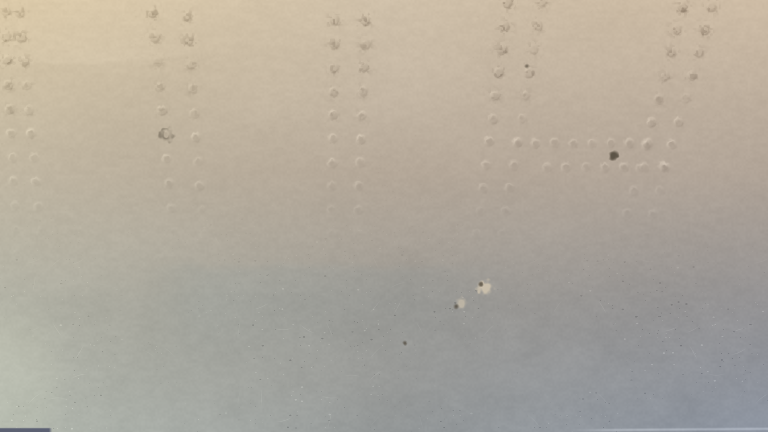
Write a Shadertoy shader that draws this texture.

```glsl
// Tones of the sheet: left, centre and right for each height level
const vec3 TONES[12] = vec3[12](
    vec3(.70, .72, .68), vec3(.585, .60, .60), vec3(.55, .58, .63),
    vec3(.69, .69, .64), vec3(.61, .60, .575), vec3(.575, .57, .575),
    vec3(.75, .71, .63), vec3(.71, .66, .60), vec3(.69, .64, .59),
    vec3(.86, .79, .66), vec3(.82, .76, .67), vec3(.80, .73, .64));
const vec4 LEVELS = vec4(0., .3, .6, 1.);

// Rivet columns: first rivet (xy) and step to the next (zw)
const vec4 COLUMNS[10] = vec4[10](
    vec4(.012, .972, .0028, -.056), vec4(.045, .970, .0056, -.056),
    vec4(.354, .968, .0054, -.0562), vec4(.433, .963, .0042, -.0562),
    vec4(.775, .953, -.0008, -.0549), vec4(.847, .953, -.0021, -.0549),
    vec4(1.176, .993, -.0071, -.0535), vec4(1.252, .993, -.0089, -.0535),
    vec4(1.581, .984, -.0142, -.0532), vec4(1.646, .984, -.0149, -.0532));
const vec4 UPPER_ROW = vec4(1.197, .669, .0433, 0.);
const vec4 LOWER_ROW = vec4(1.266, .613, .045, 0.);
const float RIVET_RADIUS = .0095;
const float RIVET_WIDTH = .0034;
const vec2 LIGHT_DIR = vec2(-.5, .866);

const vec3 HOLE_COLOR = vec3(.30, .27, .22);
const vec3 CHIP_COLOR = vec3(.83, .78, .69);
const vec3 SHADOW_COLOR = vec3(.30, .32, .41);
const float GRAIN = .016;
const float MOTTLE = .035;

float hash(vec2 p) {
    vec3 q = fract(p.xyx * .1031);
    q += dot(q, q.yzx + 33.33);
    return fract((q.x + q.y) * q.z);
}

float noise(vec2 p) {
    vec2 i = floor(p), f = fract(p);
    f = f * f * (3. - 2. * f);
    return mix(mix(hash(i), hash(i + vec2(1, 0)), f.x),
               mix(hash(i + vec2(0, 1)), hash(i + 1.), f.x), f.y);
}

float fbm(vec2 p) {
    float sum = 0., amp = .5;
    for (int i = 0; i < 4; i++) {
        sum += amp * noise(p);
        p = p * 2.03 + 17.3;
        amp *= .5;
    }
    return sum;
}

vec3 sheetColor(vec2 uv) {
    int row = uv.y < LEVELS.y ? 0 : uv.y < LEVELS.z ? 1 : 2;
    int k = row * 3 + (uv.x < .5 ? 0 : 1);
    float tx = fract(min(uv.x, .9999) * 2.);
    float ty = (uv.y - LEVELS[row]) / (LEVELS[row + 1] - LEVELS[row]);
    return mix(mix(TONES[k], TONES[k + 1], tx), mix(TONES[k + 3], TONES[k + 4], tx), ty);
}

// Brightness change from a line of worn, embossed rings
float rivets(vec2 p, vec4 line, float count) {
    float k = clamp(round(dot(p - line.xy, line.zw) / dot(line.zw, line.zw)), 0., count - 1.);
    vec2 center = line.xy + k * line.zw;
    float wear = hash(center * 431.);
    vec2 q = p - center + .003 * (vec2(wear, hash(center * 217.)) - .5);
    float d = length(q) + .004 * (noise(p * 190.) - .5);
    float ring = exp(-pow((d - RIVET_RADIUS) / RIVET_WIDTH, 2.));
    float relief = dot(q, LIGHT_DIR) / max(length(q), .001);
    float top = smoothstep(.62, .95, center.y);
    float visible = smoothstep(.33, .75, center.y) * mix(.55, 1.1, wear);
    float shade = ring * (.065 * relief + mix(.025, -.055, top));
    float core = -.035 * smoothstep(RIVET_RADIUS, .003, d);
    float crust = -.11 * top * exp(-d * d / .0003) * smoothstep(.5, .8, noise(p * 150.));
    return visible * (shade + core + crust);
}

// Scattered dots, one candidate per cell; sign gives dark or light
float specks(vec2 p, float scale, float density) {
    vec2 cell = floor(p * scale);
    vec2 at = .25 + .5 * vec2(hash(cell + 3.1), hash(cell + 71.7));
    float size = mix(.06, .19, hash(cell + 19.4));
    vec2 q = (fract(p * scale) - at) * vec2(.75, 1.);
    float dotMask = smoothstep(size, size * .35, length(q));
    return dotMask * step(hash(cell + 41.2), density) * (hash(cell + 8.6) < .65 ? -1. : .8);
}

float scratches(vec2 p, float scale) {
    vec2 cell = floor(p * scale);
    float angle = 6.283 * hash(cell + 5.5);
    vec2 dir = vec2(cos(angle), sin(angle)), q = fract(p * scale) - .5;
    float along = abs(dot(q, dir)), across = abs(dot(q, vec2(-dir.y, dir.x)) + q.x * q.x * .4);
    return smoothstep(.035, 0., across) * smoothstep(.42, .1, along) * step(hash(cell + 12.9), .3);
}

float blob(vec2 p, vec2 center, float radius) {
    float d = length(p - center) + radius * .9 * (noise(p * 130.) - .5);
    float soft = radius * .3 + 1. / iResolution.y;
    return smoothstep(radius + soft, radius - soft, d);
}

void mainImage(out vec4 fragColor, in vec2 fragCoord) {
    vec2 uv = fragCoord / iResolution.xy;
    vec2 p = uv * vec2(16. / 9., 1.);
    float px = 1. / iResolution.y;
    vec3 col = sheetColor(uv);

    // Broad stains, the upper-left crease and the cool lower band
    float low = smoothstep(.55, .2, p.y);
    col += MOTTLE * (fbm(p * vec2(3., 5.)) - .47);
    col += .03 * low * (fbm(p * 17.) - .47);
    float crease = p.y - .843 - .1 * p.x * p.x - .008 * noise(p * 9.);
    col += .022 * smoothstep(-.004, .008, crease) * exp(-max(crease, 0.) * 9.) * smoothstep(.6, .2, p.x);
    float edge = p.y - .385 - .03 * (fbm(p * 12.) - .5);
    float band = smoothstep(.015, -.015, edge) * smoothstep(.3, .5, p.x) * smoothstep(1.25, .9, p.x);
    col += vec3(-.018, -.006, .002) * band * smoothstep(.1, .35, p.y);
    float pale = smoothstep(.23, .12, p.x + .1 * fbm(p * 8.)) * smoothstep(.36, .2, p.y);
    col += vec3(.025, .026, .018) * pale;

    // Rivet seams
    float shade = rivets(p, UPPER_ROW, 8.) + rivets(p, LOWER_ROW, 7.);
    for (int i = 0; i < 10; i++) shade += rivets(p, COLUMNS[i], 12.);

    // Grit, scratches and grain
    float patches = smoothstep(.35, .6, fbm(p * 6. + 4.));
    shade += specks(p, 62., .13) * .09 * (.12 + low) * patches;
    shade += specks(p + 7.3, 105., .13) * .07 * (.15 + low) * patches;
    shade += scratches(p, 19.) * .035 * low * patches;
    shade += GRAIN * (noise(p * 210.) - .5) + GRAIN * (noise(p * vec2(60., 110.)) - .5);
    col += shade * vec3(1., 1., .95);

    // Punctures and flaked paint
    col = mix(col, CHIP_COLOR, .8 * blob(p, vec2(1.123, .334), .016));
    col = mix(col, CHIP_COLOR, .6 * blob(p, vec2(1.068, .298), .011));
    col = mix(col, HOLE_COLOR, .75 * blob(p, vec2(1.113, .342), .0045));
    col = mix(col, HOLE_COLOR, .7 * blob(p, vec2(1.056, .291), .005));
    col = mix(col, HOLE_COLOR, .85 * blob(p, vec2(1.421, .639), .0085));
    col = mix(col, HOLE_COLOR, .7 * blob(p, vec2(.9375, .206), .0035));
    col = mix(col, HOLE_COLOR, .6 * blob(p, vec2(1.22, .847), .004));
    float rim = blob(p, vec2(.384, .687), .014) - blob(p, vec2(.386, .689), .009);
    col = mix(col, HOLE_COLOR, .5 * max(rim, 0.));

    // Lower border: shadow at left, lit lip at right
    float corner = smoothstep(.009 + px, .009 - px, p.y) * smoothstep(.122, .112, p.x);
    col = mix(col, SHADOW_COLOR, .85 * corner);
    float lip = abs(p.y - .004 - .008 * (p.x - 1.35));
    col += .11 * smoothstep(.003 + px, 0., lip) * smoothstep(1.3, 1.45, p.x);

    fragColor = vec4(clamp(col, 0., 1.), 1.);
}
```
